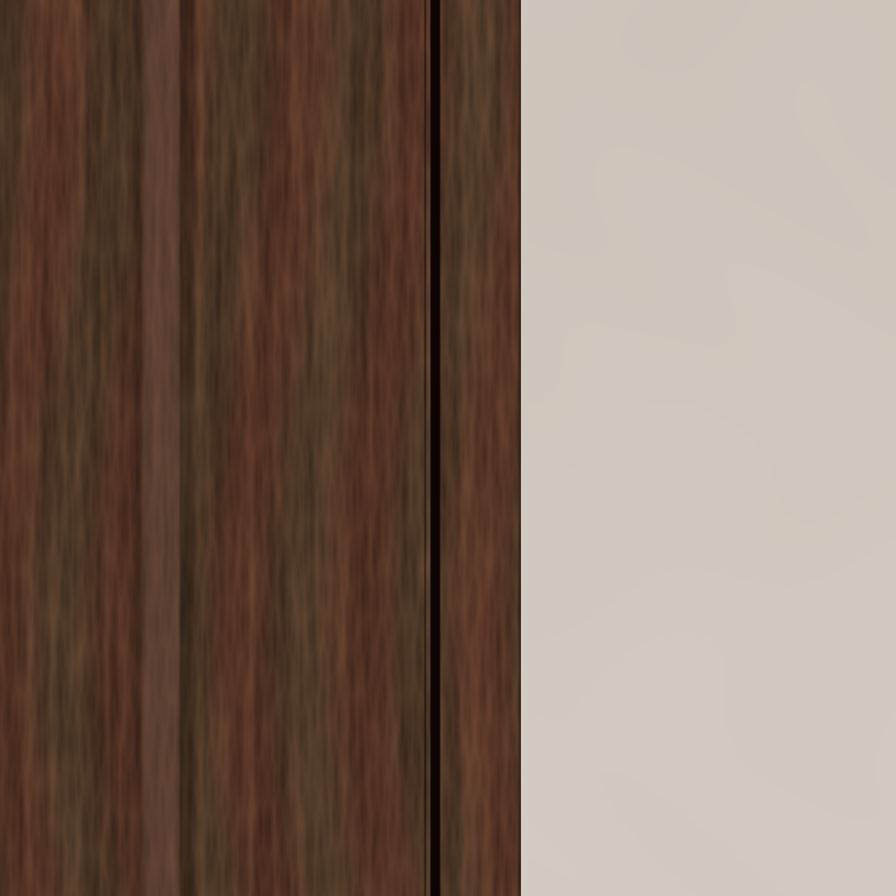
Reproduce this texture procedurally as a WebGL 2 fragment shader.

```glsl
#version 300 es
precision highp float;

uniform vec2 u_resolution;
out vec4 fragColor;

// Layout, in canvas widths from the left
const float WALL_EDGE = 0.5814;
const vec2 GAP = vec2(0.4805, 0.4912);
const vec2 BEVEL = vec2(0.159, 0.2005);
const float BEVEL_SHADOW_WIDTH = 0.022;
const float SEAM = 0.4745;

// Palette
const vec3 WOOD_DARK = vec3(0.235, 0.152, 0.108);
const vec3 WOOD_LIGHT = vec3(0.400, 0.268, 0.190);
const vec3 WOOD_RED = vec3(0.018, -0.006, -0.002);
const vec3 BEVEL_COLOR = vec3(0.345, 0.243, 0.195);
const vec3 GAP_COLOR = vec3(0.055, 0.016, 0.010);
const vec3 WALL_TOP = vec3(0.803, 0.771, 0.730);
const vec3 WALL_BOTTOM = vec3(0.824, 0.788, 0.755);

// Grain: cells per canvas, across and along the fibres
const vec2 STREAK_SCALE = vec2(85.0, 6.0);
const vec2 FIBRE_SCALE = vec2(150.0, 22.0);
const float STREAK_GAIN = 0.50;
const float FIBRE_GAIN = 0.42;
const float BAND_GAIN = 0.10;
const float CELL_MEAN = 0.45;

vec2 hash2(vec2 p) {
    vec3 q = fract(p.xyx * vec3(0.1031, 0.1030, 0.0973));
    q += dot(q, q.yzx + 33.33);
    return fract((q.xx + q.yz) * q.zy);
}

// Distance to the nearest scattered point, centred on zero
float cellular(vec2 p) {
    vec2 cell = floor(p), local = fract(p);
    float nearest = 2.0;
    for (int j = -1; j <= 1; j++) {
        for (int i = -1; i <= 1; i++) {
            vec2 offset = vec2(i, j);
            vec2 d = offset + hash2(cell + offset) - local;
            nearest = min(nearest, dot(d, d));
        }
    }
    return sqrt(nearest) - CELL_MEAN;
}

// Broad vertical bands that drift slowly with height
float layeredBands(vec2 p) {
    float sum = 0.0, frequency = 38.0, weight = 1.0;
    for (int i = 0; i < 5; i++) {
        float k = float(i);
        float drift = 0.7 * sin(p.y * (3.0 + 1.7 * k) + 2.1 * k);
        sum += weight * sin(p.x * frequency + drift + 1.9 * k);
        frequency *= 1.83;
        weight *= 0.88;
    }
    return sum;
}

// Antialiased interval: 1 inside, 0 outside
float band(float x, vec2 range, float soft) {
    return smoothstep(range.x - soft, range.x + soft, x)
         - smoothstep(range.y - soft, range.y + soft, x);
}

vec3 woodColor(vec2 uv, float soft) {
    float x = uv.x;
    float streaks = cellular(uv * STREAK_SCALE);
    float fibres = cellular(uv * FIBRE_SCALE + 17.0);
    float bands = layeredBands(uv);
    float grain = STREAK_GAIN * streaks + FIBRE_GAIN * fibres + BAND_GAIN * bands;
    vec3 color = mix(WOOD_DARK, WOOD_LIGHT, clamp(0.51 + grain, 0.0, 1.0));
    color += WOOD_RED * sin(x * 47.0 + 1.5 * sin(uv.y * 5.0));

    // Raised bevel with a shadow on its right
    float bevel = band(x, BEVEL, max(soft, 0.003));
    color = mix(color, BEVEL_COLOR * (1.0 + 0.30 * grain), 0.82 * bevel);
    float past = x - BEVEL.y;
    float shadow = smoothstep(-0.002, 0.002, past)
                 * (1.0 - smoothstep(0.3, 1.0, past / BEVEL_SHADOW_WIDTH));
    color *= 1.0 - 0.24 * shadow;
    color *= 1.0 - 0.12 * band(x, vec2(0.143, BEVEL.x), 0.006);
    color *= 1.0 - 0.14 * (1.0 - smoothstep(0.0, 0.035, x));

    // Seam, lit lip and the deep gap
    color *= 1.0 - 0.40 * band(x, vec2(SEAM - 0.0012, SEAM + 0.0012), max(soft, 0.001));
    color *= 1.0 + 0.14 * band(x, vec2(SEAM + 0.002, GAP.x), soft);
    color = mix(color, GAP_COLOR, band(x, GAP, max(soft, 0.0012)));

    // Dark outer corner
    color *= 1.0 - 0.35 * smoothstep(WALL_EDGE - 0.005, WALL_EDGE, x);
    return color;
}

vec3 wallColor(vec2 uv) {
    vec3 color = mix(WALL_BOTTOM, WALL_TOP, smoothstep(0.0, 1.0, uv.y));
    float mottle = sin(uv.x * 17.0 + 2.0 * sin(uv.y * 9.0)) * sin(uv.y * 13.0 + uv.x * 6.0);
    color += 0.004 * mottle * vec3(0.6, 0.7, 1.0);
    float rim = 1.0 - smoothstep(0.0, 0.009, uv.x - WALL_EDGE);
    return color + 0.012 * rim;
}

void main() {
    vec2 uv = gl_FragCoord.xy / u_resolution;
    float soft = 0.75 / u_resolution.x;
    float wall = smoothstep(WALL_EDGE - soft, WALL_EDGE + soft, uv.x);
    fragColor = vec4(mix(woodColor(uv, soft), wallColor(uv), wall), 1.0);
}
```
